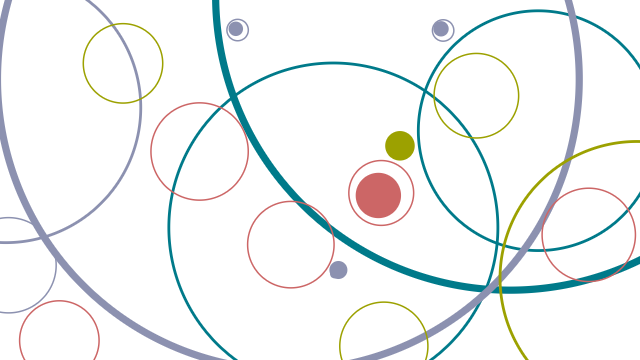
A WebGL 2 fragment shader for this background:

```glsl
#version 300 es
precision highp float;

uniform vec2 u_resolution;
out vec4 outColor;

// Palette
const vec3 WHITE    = vec3(1.0);
const vec3 TEAL     = vec3(0.0, 0.48, 0.54);
const vec3 LAVENDER = vec3(0.55, 0.57, 0.69);
const vec3 OLIVE    = vec3(0.61, 0.63, 0.0);
const vec3 RED      = vec3(0.80, 0.40, 0.40);

// Line widths, in canvas heights
const float BOLD   = 0.020;
const float MEDIUM = 0.0078;
const float THIN   = 0.0042;

// Scattered rings
const int   RING_COUNT  = 8;
const float RING_MIN    = 0.11;
const float RING_SPREAD = 0.035;
const float RING_JITTER = 0.03;
const float RING_STEP   = 0.77;   // vertical stride, wrapped to the canvas
const float RING_START  = 0.275;
const float RING_SAG    = 0.4;    // lowers the rings towards the right
const float RING_CROWD  = 1.4;    // crowds the rings towards the left

// Small dots, alternating between a high and a low row
const int   DOT_COUNT  = 3;
const vec2  DOT_START  = vec2(0.655, 0.92);
const vec2  DOT_STEP   = vec2(0.285, -0.67);
const float DOT_RADIUS = 0.022;

float pixel;
vec3 color = WHITE;

// Integer hash to two values in 0..1
vec2 hash2(int n) {
    uvec2 h = uvec2(n + 1) * uvec2(747796405u, 277803737u);
    h = (h ^ (h >> 15u)) * 739982445u;
    h = (h ^ (h >> 13u)) * 695872825u;
    h ^= h >> 16u;
    return vec2(h & 65535u) / 65535.0;
}

void paint(float dist, vec3 ink) {
    color = mix(color, ink, clamp(0.5 - dist / pixel, 0.0, 1.0));
}

void disc(vec2 p, vec2 center, float radius, vec3 ink) {
    paint(length(p - center) - radius, ink);
}

void ring(vec2 p, vec2 center, float radius, float width, vec3 ink) {
    paint(abs(length(p - center) - radius) - 0.5 * width, ink);
}

void scatteredRings(vec2 p, float aspect) {
    for (int i = 0; i < RING_COUNT; i++) {
        float t = (float(i) + 0.5) / float(RING_COUNT);
        vec2 center = vec2(aspect * pow(t, RING_CROWD),
                           fract(RING_START + RING_STEP * float(i)) - RING_SAG * pow(t, 4.0));
        center += RING_JITTER * (hash2(i) - 0.5);
        float radius = RING_MIN + RING_SPREAD * hash2(i + 20).x;
        bool isOlive = i % 3 == 2 || i % 4 == 2;
        vec3 ink = i == 0 ? LAVENDER : isOlive ? OLIVE : RED;
        ring(p, center, radius, THIN, ink);
    }
}

void smallDots(vec2 p) {
    for (int i = 0; i < DOT_COUNT; i++) {
        bool low = i % 2 == 1;
        vec2 random = hash2(i + 40);
        vec2 center = DOT_START + DOT_STEP * vec2(i, low ? 1 : 0);
        vec2 offset = vec2(0.008, -0.004) * (0.6 + 0.6 * random);
        disc(p, center, DOT_RADIUS * (0.9 + 0.3 * random.x), LAVENDER);
        if (low) disc(p, center - vec2(0.011, 0.011), 0.55 * DOT_RADIUS, LAVENDER);
        else ring(p, center + offset, 1.35 * DOT_RADIUS, THIN, LAVENDER);
    }
}

void main() {
    vec2 p = gl_FragCoord.xy / u_resolution.y;
    float aspect = u_resolution.x / u_resolution.y;
    pixel = 1.0 / u_resolution.y;

    // Large arcs
    ring(p, vec2(1.417, 1.012), 0.818, BOLD, TEAL);
    ring(p, vec2(0.926, 0.368), 0.457, MEDIUM, TEAL);
    ring(p, vec2(1.495, 0.637), 0.333, MEDIUM, TEAL);
    ring(p, vec2(0.801, 0.780), 0.808, BOLD, LAVENDER);
    ring(p, vec2(0.016, 0.701), 0.375, MEDIUM, LAVENDER);
    ring(p, vec2(1.769, 0.227), 0.380, MEDIUM, OLIVE);

    scatteredRings(p, aspect);
    smallDots(p);

    // Accent discs
    disc(p, vec2(1.111, 0.595), 0.041, OLIVE);
    disc(p, vec2(1.051, 0.457), 0.063, RED);
    ring(p, vec2(1.059, 0.464), 0.090, THIN, RED);

    outColor = vec4(color, 1.0);
}
```
